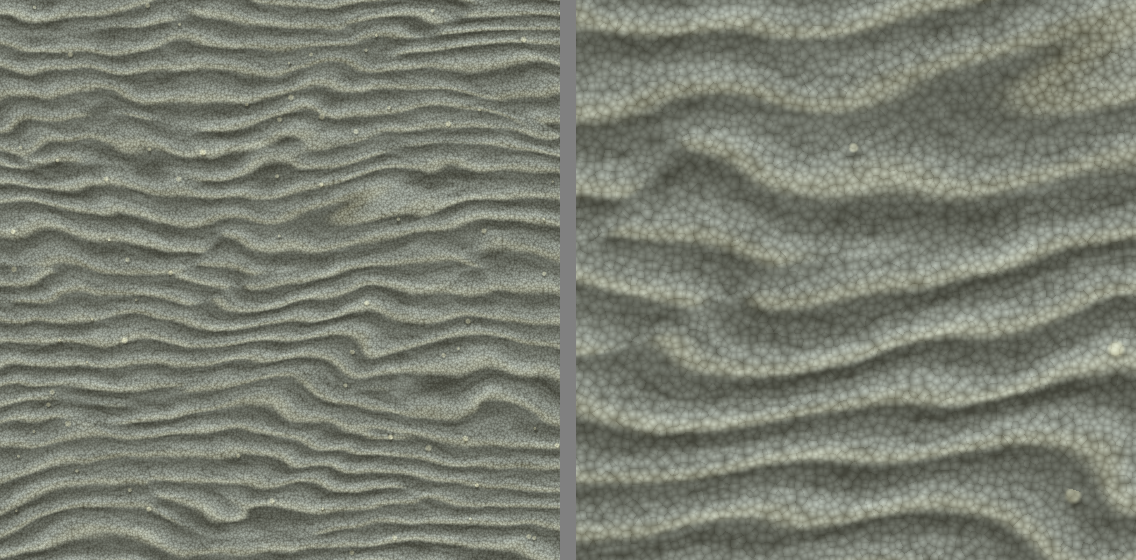
Left: the whole. Right: its middle third, enlarged.
Reproduce this texture procedurally as a WebGL 1 fragment shader.

```glsl
precision highp float;
uniform vec2 u_resolution;

#define RIPPLES 21.0
#define BEND 0.036
#define WRINKLE 0.0075
#define RELIEF 0.27
#define STREAKS 0.035
#define GRAIN_CELLS 235.0
#define GRAIN 0.21
#define PEBBLE_CELLS 24.0
#define SHADOW_COLOR vec3(0.265, 0.270, 0.230)
#define LIGHT_COLOR vec3(0.755, 0.790, 0.750)
#define CREST_TINT vec3(0.030, 0.012, -0.030)

const float TAU = 6.2831853;

vec2 hash2(vec2 p) {
  vec3 q = fract(p.xyx * vec3(0.1031, 0.1030, 0.0973));
  q += dot(q, q.yzx + 33.33);
  return fract((q.xx + q.yz) * q.zy);
}

// Layered sines, rotated and fed back into their own coordinates
float waves(vec2 p) {
  float sum = 0.0;
  float amplitude = 1.0;
  for (int i = 0; i < 4; i++) {
    p += 0.7 * sin(p.yx * 0.9 + vec2(1.3, 4.1));
    sum += amplitude * sin(p.x) * cos(p.y);
    p = mat2(0.8, 0.6, -0.6, 0.8) * p * 1.55 + vec2(2.7, 5.3);
    amplitude *= 0.58;
  }
  return sum;
}

// Cellular noise: distance to the nearest point, and that point's random value
vec2 cells(vec2 p) {
  vec2 cell = floor(p);
  vec2 nearest = vec2(8.0, 0.0);
  for (int y = -1; y <= 1; y++) {
    for (int x = -1; x <= 1; x++) {
      vec2 id = cell + vec2(float(x), float(y));
      float d = length(id + hash2(id) - p);
      if (d < nearest.x) nearest = vec2(d, hash2(id + 71.0).x);
    }
  }
  return nearest;
}

vec2 phasor(float turns) {
  return vec2(cos(TAU * turns), sin(TAU * turns));
}

void main() {
  vec2 p = gl_FragCoord.xy / u_resolution;

  // Bent downward coordinate shared by all ripples
  float down = 1.0 - p.y + BEND * waves(p * vec2(5.5, 7.0) + vec2(3.0, 8.0));
  float fineDown = down + WRINKLE * waves(p * vec2(15.0, 22.0));
  float looseDown = down + 1.6 * WRINKLE * waves(p * vec2(11.0, 17.0) + 40.0);

  // Blending two wave trains makes the crests fork and end
  float blend = smoothstep(-0.6, 0.6, waves(p * vec2(7.0, 13.0) + 17.0));
  vec2 train = mix(phasor(RIPPLES * fineDown),
                   phasor(RIPPLES * 1.22 * looseDown + 0.3), blend);
  float turn = fract(atan(train.y, train.x) / TAU);
  float strength = smoothstep(0.0, 0.6, length(train));

  // Slow rise to the crest, quick fall into shadow
  float fall = 1.0 - smoothstep(0.80, 1.0, turn);
  float profile = smoothstep(0.02, 0.75, turn) * fall;
  float crest = smoothstep(0.55, 0.82, turn) * fall * strength;
  float vary = 0.85 + 0.25 * waves(p * vec2(9.0, 20.0) + 63.0);
  float light = 0.47 + RELIEF * strength * vary * (profile - 0.52);

  // Small wrinkles running along the ripples
  vec2 along = vec2(p.x * 28.0, fineDown * 185.0);
  light += STREAKS * waves(along);
  light += 0.5 * STREAKS * waves(along * vec2(3.0, 1.8) + 9.0);

  // Sand grains, sparkling most on the lit slopes
  vec2 grain = cells(p * GRAIN_CELLS);
  float sparkle = 0.44 - grain.x + 0.35 * (grain.y - 0.5);
  light += GRAIN * sparkle * (0.6 + 0.6 * profile);

  // Scattered pebbles with a shadow below each
  vec2 pebble = cells(p * PEBBLE_CELLS);
  vec2 caster = cells((p + vec2(-0.001, 0.004)) * PEBBLE_CELLS);
  float size = 0.05 + 0.6 * max(pebble.y - 0.86, 0.0);
  float body = step(0.86, pebble.y) * (1.0 - smoothstep(size * 0.6, size * 1.3, pebble.x));
  float shade = step(0.86, caster.y) * (1.0 - smoothstep(0.04, 0.15, caster.x));
  light += 0.16 * body - 0.10 * shade * (1.0 - body);

  // Grey-green sand, warmer on crests and pebbles
  float tone = clamp((light - 0.255) / 0.52, 0.0, 1.15);
  vec3 color = mix(SHADOW_COLOR, LIGHT_COLOR, tone);
  color += CREST_TINT * (0.8 * crest + body);
  gl_FragColor = vec4(clamp(color, 0.0, 1.0), 1.0);
}
```
